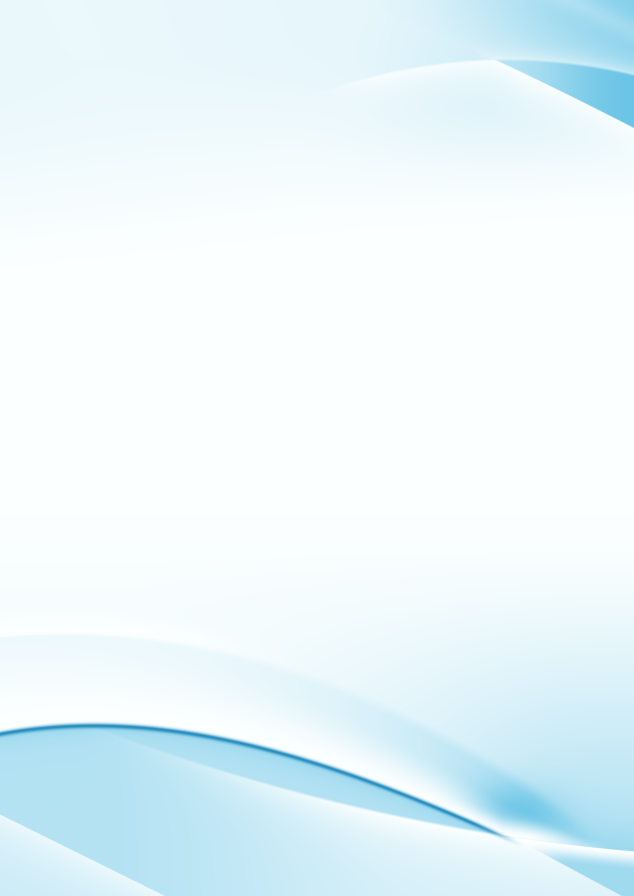
Write a Shadertoy shader that draws this background.

```glsl
// Pale page with sweeping blue waves in the lower part and the top right corner.
// Each wave is a curve y = f(x); signed heights above the curves drive soft
// tints and white glows, and one tint value is mapped from white to azure.

const vec3 WHITE = vec3(0.99, 1.0, 1.0);
const vec3 AZURE = vec3(0.34, 0.74, 0.89);
const vec3 DEEP  = vec3(0.07, 0.51, 0.72);

// Quadratic or cubic arch with its crest at (crest.x, crest.y)
float arch(float x, vec2 crest, float bend, float skew) {
    float d = x - crest.x;
    return crest.y - bend * d * d + skew * d * d * d;
}

// Smooth-edged mask of the side where d is positive
float above(float d, float soft) {
    return smoothstep(-soft, soft, d);
}

// Symmetric soft ridge
float ridge(float d, float width) {
    return exp(-d * d / (width * width));
}

// Glow that decays on the positive side only
float falloff(float d, float width) {
    return exp(-max(d, 0.0) / width);
}

// Faint haze across the whole page
float hazeTint(vec2 p) {
    float top = 0.12 * smoothstep(0.70, 0.96, p.y + 0.08 * (0.5 - p.x));
    float low = 0.035 * smoothstep(0.48, 0.30, p.y);
    float right = 0.24 * smoothstep(0.40, 0.13, p.y) * smoothstep(0.15, 1.0, p.x);
    float ripple = 0.012 * sin(7.0 * p.x + 4.0 * p.y) * smoothstep(0.75, 0.95, p.y);
    return top + low + right + ripple;
}

// Crossing arc and diagonal in the top right corner
float topTint(vec2 p, float base, float soft) {
    float arc = p.y - arch(p.x, vec2(0.80, 0.933), 0.42, 0.0);
    float diagonal = p.y - (1.0 - 0.30 * (p.x - 0.57) - 0.075 * pow(p.x - 0.57, 2.0));
    float reach = smoothstep(0.47, 0.62, p.x);
    float overArc = above(arc, soft * 2.0);
    float overDiagonal = above(diagonal, soft);

    // Pale side, with glows beneath both curves
    float pale = base + 0.09 * reach * overArc * smoothstep(0.55, 0.78, p.x);
    pale += 0.10 * smoothstep(0.45, 0.85, p.x) * ridge(p.y - 0.88, 0.07);
    pale *= 1.0 - 0.85 * reach * (1.0 - overArc) * falloff(-arc, 0.018);
    pale *= 1.0 - 0.9 * smoothstep(0.74, 0.84, p.x) * falloff(-diagonal, 0.025);

    // Saturated wedge under the arc and streaked sheet over it
    float wedge = mix(0.42, 0.88, smoothstep(0.78, 1.0, p.x));
    float sheet = 0.18 + 0.55 * smoothstep(0.62, 1.08, p.x + 0.6 * (p.y - 0.95));
    sheet -= 0.13 * ridge(p.y - 1.0 + 0.35 * (p.x - 0.90), 0.014);
    sheet *= 1.0 - 0.55 * falloff(arc, 0.012);
    float vivid = mix(wedge, sheet, overArc);
    return mix(pale, vivid, overDiagonal * smoothstep(0.54, 0.74, p.x));
}

// Broad veil resting on the main wave
float veilTint(vec2 p, float base, float ground, float veil, float soft) {
    float d = p.y - veil;
    float v = (p.y - ground) / max(veil - ground, 0.02);
    float strength = 0.09 + 0.85 * pow(p.x, 3.5);
    float band = strength * smoothstep(0.0, mix(1.1, 0.45, p.x), v);
    float open = base + 0.32 * smoothstep(0.65, 0.92, p.x) * falloff(p.y - ground, 0.06);
    open *= 1.0 - 0.85 * ridge(d - 0.008, 0.013) * smoothstep(0.5, 0.2, p.x);
    float inside = (1.0 - above(d, soft + 0.012 * p.x)) * smoothstep(0.98, 0.82, p.x);
    float pool = 0.38 * ridge(length((p - vec2(0.80, 0.088)) * vec2(0.45, 1.0)), 0.035);
    return mix(open, band, inside) + pool * smoothstep(0.0, 0.025, p.y - ground);
}

// Translucent sheets underneath the main wave
float baseTint(vec2 p, float wave, float fold, float soft) {
    float d = fold - p.y;
    float upper = 0.44 + 0.18 * falloff(wave - p.y, 0.012);
    float lower = mix(0.44, 0.24, smoothstep(0.1, 0.7, p.x));
    lower *= 1.0 - smoothstep(0.12, 0.65, p.x) * falloff(d, mix(0.015, 0.04, p.x));
    float t = mix(upper, lower, above(d, soft * 2.0) * smoothstep(0.08, 0.25, p.x));

    // Bright corner sheet at the left
    float left = 0.091 - 0.35 * p.x - p.y;
    t = mix(t, 0.30 - 0.20 * falloff(left, 0.035), above(left, soft));

    // Blue sliver at the right
    float right = p.y - (0.065 - 0.38 * (p.x - 0.81));
    float sliver = 0.56 * smoothstep(0.0, 0.022, d) * smoothstep(0.80, 0.90, p.x);
    return mix(t, sliver, above(right, soft) * step(0.78, p.x) * above(d, soft));
}

void mainImage(out vec4 fragColor, in vec2 fragCoord) {
    vec2 p = fragCoord / iResolution.xy;
    float soft = max(1.0 / iResolution.y, 0.001);
    float u = 1.0 - p.x;

    // Lower curves
    float wave = arch(p.x, vec2(0.148, 0.191), 0.40, 0.16);
    float veil = arch(p.x, vec2(0.10, 0.292), 0.32, 0.0);
    float fold = 0.05 + 0.06 * u + 0.12 * u * u;
    float ground = mix(wave, max(wave, fold), step(0.5, p.x));

    // Layer the tints from back to front
    float tint = topTint(p, hazeTint(p), soft);
    float veiled = veilTint(p, tint, ground, veil, soft);
    tint = mix(tint, veiled, smoothstep(0.45, 0.32, p.y));
    tint = mix(baseTint(p, wave, fold, soft), tint, above(p.y - ground, soft));

    // Colour ramp and the dark crest of the main wave
    vec3 color = mix(WHITE, AZURE, clamp(tint, 0.0, 1.1));
    float crest = ridge(p.y - wave + 0.001, 0.0028) * smoothstep(0.83, 0.74, p.x);
    fragColor = vec4(mix(color, DEEP, 0.85 * crest), 1.0);
}
```
